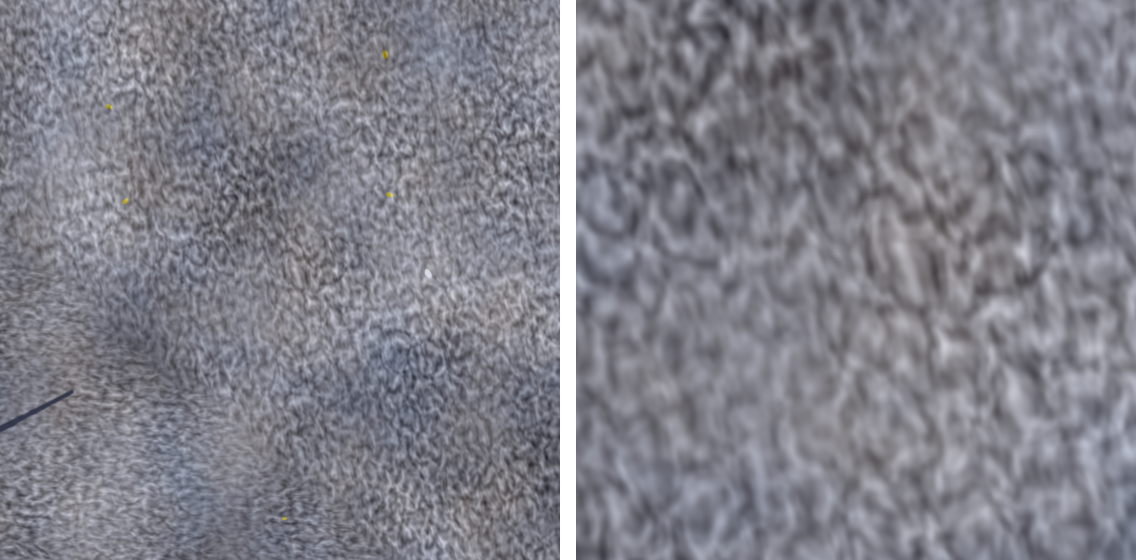
Left, the full canvas; right, a detail of the centre.
Give the GLSL for this texture, as a Shadertoy shader.

```glsl
// Weathered grey asphalt: fine, stretched gradient-noise grain over broad stains.
// A diagonal seam turns the grain from upright to level; a dark twig and a few
// small yellow chips lie on top.

const vec3 STONE = vec3(0.482, 0.482, 0.520);
const vec3 WARM_TINT = vec3(0.022, 0.004, -0.020);
const vec3 TWIG_COLOR = vec3(0.17, 0.19, 0.27);
const vec3 CHIP_COLOR = vec3(0.74, 0.68, 0.22);
const vec3 PALE_CHIP = vec3(0.86, 0.87, 0.92);

const vec2 UPRIGHT_GRAIN = vec2(88.0, 60.0);  // cells per canvas
const vec2 LEVEL_GRAIN = vec2(66.0, 104.0);
const float GRAIN_TILT = 0.22;
const float GRAIN_CONTRAST = 0.29;
const float STAIN_CONTRAST = 0.17;
const float SHADE_FALL = 0.06;                // darkening towards the bottom

const vec2 SEAM_START = vec2(0.0, 0.58);
const vec2 SEAM_NORMAL = vec2(0.63, 0.777);
const vec2 TWIG_A = vec2(-0.01, 0.228);
const vec2 TWIG_B = vec2(0.128, 0.300);
const float TWIG_RADIUS = 0.0055;
const int CHIP_COUNT = 6;
const float CHIP_RADIUS = 0.0065;
const float SOFT_EDGE = 0.0025;

float hash(vec2 p) {
    return fract(sin(dot(p, vec2(127.1, 311.7))) * 43758.5453);
}

vec2 gradientAt(vec2 cell) {
    float angle = 6.28318 * hash(cell);
    return vec2(cos(angle), sin(angle));
}

// Gradient noise, roughly -0.7 to 0.7
float noise(vec2 p) {
    vec2 i = floor(p), f = fract(p);
    vec2 u = f * f * f * (f * (f * 6.0 - 15.0) + 10.0);
    vec2 e = vec2(1.0, 0.0);
    float a = dot(gradientAt(i), f);
    float b = dot(gradientAt(i + e.xy), f - e.xy);
    float c = dot(gradientAt(i + e.yx), f - e.yx);
    float d = dot(gradientAt(i + e.xx), f - e.xx);
    return mix(mix(a, b, u.x), mix(c, d, u.x), u.y);
}

float fbm(vec2 p) {
    float sum = 0.0, amplitude = 1.0;
    for (int i = 0; i < 4; i++) {
        sum += amplitude * noise(p);
        p = mat2(1.6, 1.2, -1.2, 1.6) * p + 7.3;
        amplitude *= 0.55;
    }
    return sum;
}

mat2 rotation(float a) {
    return mat2(cos(a), sin(a), -sin(a), cos(a));
}

// Coarse grains with finer chips between them
float grain(vec2 p, vec2 scale) {
    vec2 q = p * scale;
    q += 0.45 * vec2(noise(q * 0.45 + 31.0), noise(q * 0.45 + 57.0));
    return noise(q) + 0.45 * noise(q * 1.8 + 19.0);
}

float twigMask(vec2 p) {
    vec2 axis = TWIG_B - TWIG_A, rel = p - TWIG_A;
    float t = clamp(dot(rel, axis) / dot(axis, axis), 0.0, 1.0);
    float radius = TWIG_RADIUS * mix(1.0, 0.6, t) + 0.002 * noise(p * 60.0);
    return 1.0 - smoothstep(-SOFT_EDGE, SOFT_EDGE, length(rel - axis * t) - radius);
}

void mainImage(out vec4 fragColor, in vec2 fragCoord) {
    vec2 uv = fragCoord / iResolution.y;

    // Broad stains, brightness and warmth
    float stain = fbm(uv * 3.2 + 4.0);
    float warmth = fbm(uv * 5.0 + 40.0);
    float seam = dot(uv - SEAM_START, SEAM_NORMAL) + 0.03 * noise(uv * 9.0);
    float upright = smoothstep(-0.03, 0.03, seam);

    // Grain on either side of the seam
    float upper = grain(rotation(-GRAIN_TILT) * uv, UPRIGHT_GRAIN);
    float lower = grain(rotation(GRAIN_TILT * 0.4) * uv, LEVEL_GRAIN);
    float grit = mix(lower * 0.85, upper, upright);
    float roughness = clamp(1.0 + 0.7 * noise(uv * 6.0 + 80.0), 0.6, 1.4);

    float light = GRAIN_CONTRAST * roughness * grit + STAIN_CONTRAST * stain;
    light += SHADE_FALL * (uv.y - 0.5);
    light -= 0.025 * exp(-pow(seam / 0.04, 2.0));
    vec3 color = STONE + light + WARM_TINT * (warmth * 1.5 - 0.6 * grit);

    // Twig and scattered chips
    color = mix(color, TWIG_COLOR, 0.9 * twigMask(uv));
    for (int i = 0; i < CHIP_COUNT; i++) {
        float id = float(i) + 1.0;
        vec2 center = vec2(hash(vec2(id, 3.0)), hash(vec2(id, 8.0)));
        vec2 d = rotation(6.28318 * hash(vec2(id, 5.0))) * (uv - center);
        float radius = CHIP_RADIUS * mix(0.6, 1.3, hash(vec2(id, 6.0)));
        float shape = length(d * vec2(1.0, 1.7)) - radius + 0.002 * noise(uv * 150.0);
        float mask = 1.0 - smoothstep(-SOFT_EDGE, SOFT_EDGE, shape);
        vec3 chip = i == 0 ? PALE_CHIP : CHIP_COLOR + 0.3 * grit;
        color = mix(color, chip, 0.9 * mask);
    }

    fragColor = vec4(clamp(color, 0.0, 1.0), 1.0);
}
```
